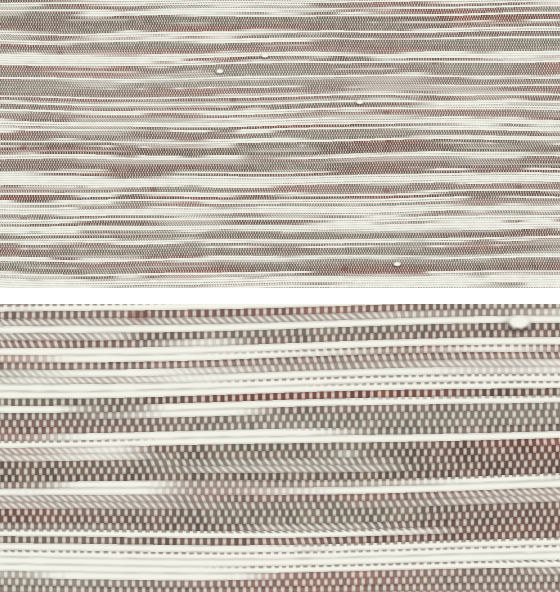
Top: the whole. Bottom: its middle third, enlarged.
This texture is drawn by a WebGL 1 fragment shader. Its source:

```glsl
precision highp float;
uniform vec2 u_resolution;

// Sizes are counts per canvas height
const float BANDS = 37.0;
const float ROWS = 122.0;
const float COLUMNS = 112.0;
const float KNOT_CELLS = 7.0;
const float KNOT_CHANCE = 0.10;
const float KNOT_RADIUS = 0.085;
const float THIN_WIDTH = 0.06;
const float WIDE_WIDTH = 0.52;
const float GROOVE_DEPTH = 0.13;
const float DASH_DEPTH = 0.62;
const float WARP_COVER = 0.72;
const vec3 CREAM = vec3(0.955, 0.955, 0.915);
const vec3 BROWN = vec3(0.41, 0.32, 0.285);
const vec3 TAUPE = vec3(0.45, 0.405, 0.355);
const vec3 RUST = vec3(0.47, 0.28, 0.245);
const float TAU = 6.2831853;

float hash(vec2 c) {
  return fract(sin(dot(c, vec2(127.1, 311.7))) * 43758.5453);
}

float noise(vec2 p) {
  vec2 c = floor(p);
  vec2 f = fract(p);
  f = f * f * (3.0 - 2.0 * f);
  float low = mix(hash(c), hash(c + vec2(1.0, 0.0)), f.x);
  float high = mix(hash(c + vec2(0.0, 1.0)), hash(c + 1.0), f.x);
  return mix(low, high, f.y);
}

// Slow drift of the weft from layered sines
float drift(vec2 p) {
  return 0.006 * sin(p.x * 2.1 + 0.8) + 0.0028 * sin(p.x * 4.7 + p.y * 8.0)
       + 0.0012 * sin(p.x * 11.0 - p.y * 23.0);
}

// Dark stripes: jittered one-dimensional cells whose widths swell along x
float stripes(vec2 p) {
  float y = p.y * BANDS;
  float shade = 0.0;
  for (int i = -1; i <= 1; i++) {
    float id = floor(y) + float(i);
    float centre = id + 0.5 + 0.7 * (hash(vec2(id, 1.0)) - 0.5);
    float width = mix(THIN_WIDTH, WIDE_WIDTH, hash(vec2(id, 2.0)));
    width += 0.34 * (noise(vec2(p.x * 2.3, id * 7.0)) - 0.5);
    float strength = mix(0.72, 1.0, hash(vec2(id, 3.0)));
    float band = 1.0 - smoothstep(width - 0.08, width + 0.08, abs(y - centre));
    shade = max(shade, band * strength);
  }
  return shade;
}

// Sparse cellular knots: x is the pale lump, y its shadow, z a rust fleck
vec3 knots(vec2 p) {
  vec2 q = p * KNOT_CELLS;
  vec2 cell = floor(q);
  vec2 spot = 0.25 + 0.5 * vec2(hash(cell + 5.0), hash(cell + 9.0));
  vec2 d = (fract(q) - spot) * vec2(0.75, 1.25);
  float chance = hash(cell + 17.0);
  float lump = 1.0 - smoothstep(0.5, 1.0, length(d) / KNOT_RADIUS);
  float shadow = 1.0 - smoothstep(0.5, 1.4, length(d + vec2(0.01, 0.035)) / KNOT_RADIUS);
  float pale = step(chance, 0.4 * KNOT_CHANCE);
  float rust = step(1.0 - 2.0 * KNOT_CHANCE, chance);
  return vec3(lump * pale, shadow * pale, lump * rust);
}

vec3 fabric(vec2 p) {
  float y = p.y + drift(p);
  float row = floor(y * ROWS);
  float across = fract(y * ROWS) - 0.5;

  // Each yarn takes one tone across its thickness
  float fray = noise(vec2(p.x * 9.0, row * 3.7)) - 0.5;
  float dark = stripes(vec2(p.x, (row + 0.5 + 0.9 * fray) / ROWS));
  float slub = smoothstep(0.68, 0.85, noise(vec2(p.x * 3.0, row * 0.43)));
  dark *= 1.0 - 0.45 * slub;

  // Alternating warp crossings, slanted where a slub is twisted
  float wobble = 0.35 * noise(vec2(p.x * 28.0, row));
  float column = p.x * COLUMNS + 0.5 * mod(row, 2.0) + wobble + across * slub;
  float crossing = smoothstep(-0.5, 0.8, cos(TAU * column));
  float groove = smoothstep(0.15, 0.48, abs(across));

  // Pale yarns, some edged by a broken dark line
  float fleck = noise(vec2(p.x * 65.0, row * 5.3));
  float dashed = smoothstep(0.56, 0.72, noise(vec2(p.x * 1.7, row * 2.9)));
  float line = dashed * smoothstep(0.05, 0.35, across) * (1.0 - crossing);
  vec3 pale = CREAM * (1.0 - GROOVE_DEPTH * groove * (0.4 + fleck));
  pale = mix(pale, TAUPE, DASH_DEPTH * line);

  // Dark yarns, from taupe to rust
  float hue = noise(vec2(p.x * 3.0, row * 0.31));
  vec3 weft = mix(TAUPE, BROWN, smoothstep(0.2, 0.6, hue));
  weft = mix(weft, RUST, 0.8 * smoothstep(0.6, 0.9, hue));
  weft *= 0.8 + 0.36 * fleck;
  weft = mix(weft, CREAM, WARP_COVER * crossing * (1.0 - 0.45 * groove));

  vec3 color = mix(pale, weft, dark);
  vec3 knot = knots(p);
  color *= 1.0 - 0.3 * knot.y;
  color = mix(color, CREAM, knot.x);
  return mix(color, RUST, 0.55 * knot.z * dark);
}

void main() {
  // Four samples per pixel smooth the yarn edges
  vec3 sum = vec3(0.0);
  for (int i = 0; i < 2; i++) {
    for (int j = 0; j < 2; j++) {
      vec2 offset = (vec2(float(i), float(j)) - 0.5) * 0.5;
      sum += fabric((gl_FragCoord.xy + offset) / u_resolution.y);
    }
  }
  gl_FragColor = vec4(sum * 0.25, 1.0);
}
```
